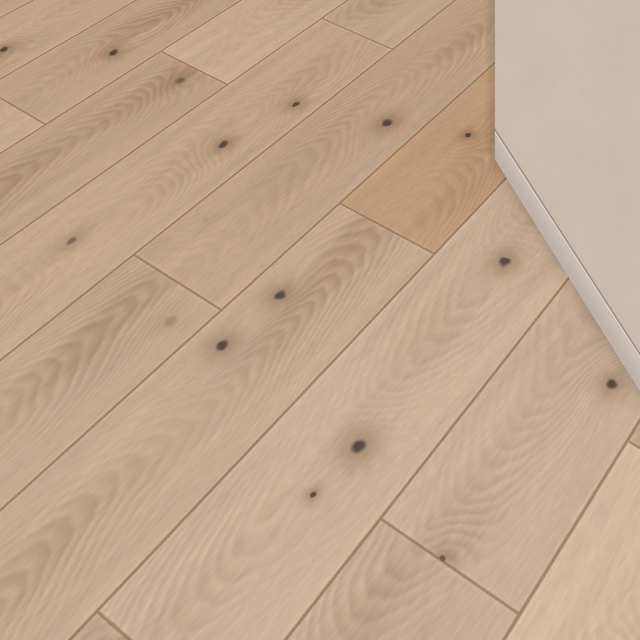
Write a three.js fragment shader that draws this texture.

```glsl
// Pale oak plank floor in perspective, beside a plaster wall with a skirting board.
// Two line pencils give floor coordinates; staggered planks are cut from them and
// each gets hashed tone, cathedral grain from warped parabolas, and scattered knots.
varying vec2 vUv;

vec2 hash2(vec2 p) {
  vec2 q = vec2(dot(p, vec2(127.1, 311.7)), dot(p, vec2(269.5, 183.3)));
  return fract(sin(q) * 43758.545);
}

float corner(vec2 cell, vec2 offset, vec2 f) {
  return dot(hash2(cell + offset) * 2.0 - 1.0, f - offset);
}

float gradientNoise(vec2 p) {
  vec2 i = floor(p), f = fract(p);
  vec2 u = f * f * f * (f * (f * 6.0 - 15.0) + 10.0);
  return mix(mix(corner(i, vec2(0.0), f), corner(i, vec2(1.0, 0.0), f), u.x),
             mix(corner(i, vec2(0.0, 1.0), f), corner(i, vec2(1.0), f), u.x), u.y);
}

// v: position in the plank, in plank widths (x along, y across from the centre)
vec3 oakPlank(vec2 v, vec2 id) {
  vec2 seed = hash2(id + 3.7) * 40.0;
  vec2 trait = hash2(id + 9.1);

  // Knots bend the grain and leave a brown halo around a dark core
  float bend = 0.0, halo = 0.0, core = 0.0;
  for (int i = 0; i < 3; i++) {
    float k = float(i);
    vec2 place = hash2(id * 1.7 + k * 5.3 + 0.4);
    vec2 look = hash2(id * 2.3 + k * 7.9 + 1.6);
    vec2 d = v - vec2(4.4 * (k + place.x) / 3.0, (place.y - 0.5) * 0.65);
    d += 0.025 * gradientNoise(v * 14.0 + seed);
    float r = 0.018 + 0.03 * look.x;
    float dist = length(d * vec2(0.85, 1.0));
    float strength = smoothstep(0.1, 0.6, look.y);
    bend += (0.25 + 0.4 * strength) * exp(-dot(d * vec2(3.2, 6.0), d * vec2(3.2, 6.0)));
    halo += strength * exp(-dist * dist / (r * r * 8.0));
    core += strength * (1.0 - smoothstep(r * 0.45, r * 1.25, dist));
  }

  // Growth rings: nested arches along a wandering heart line
  float heartLine = (trait.x - 0.5) * 0.4 + 0.22 * gradientNoise(vec2(v.x * 0.7, 0.5) + seed);
  float t = v.y - heartLine;
  float field = v.x * (trait.y > 0.5 ? 1.0 : -1.0) + 6.0 * t * t + bend;
  field += 0.45 * gradientNoise(v * vec2(0.9, 2.5) + seed);
  field += 0.07 * gradientNoise(v * vec2(4.0, 11.0) + seed);
  float phase = fract(field * 6.0);
  float ring = smoothstep(0.0, 0.7, phase) * (1.0 - smoothstep(0.7, 1.0, phase));
  float patchy = smoothstep(-0.2, 0.35, gradientNoise(v * vec2(0.6, 1.2) + seed + 11.0));
  float ringStrength = (0.25 + 0.75 * patchy) * exp(-5.0 * t * t);

  // Darker heartwood band, long streaks and fine pores
  float band = 1.0 - smoothstep(0.09, 0.2, abs(t + 0.16 * gradientNoise(v * vec2(1.6, 3.0) + seed)));
  float streak = gradientNoise(v * vec2(0.8, 9.0) + seed + 5.0);
  float pores = gradientNoise(v * vec2(7.0, 48.0) + seed);
  float flecks = gradientNoise(v * vec2(16.0, 36.0) + seed + 21.0);

  vec3 oak = mix(vec3(0.765, 0.655, 0.56), vec3(0.815, 0.715, 0.622), 0.15 + 0.7 * trait.y);
  oak *= 0.965 + 0.065 * trait.x;
  oak *= 1.0 + 0.06 * streak + 0.05 * pores + 0.025 * flecks;
  oak *= 1.0 - vec3(0.075, 0.092, 0.105) * ring * ringStrength;
  oak *= 1.0 - vec3(0.055, 0.067, 0.078) * band * patchy;
  oak = mix(oak, vec3(0.55, 0.44, 0.35), min(0.55 * halo, 0.6));
  return mix(oak, vec3(0.29, 0.25, 0.24), min(0.85 * core, 0.85));
}

vec3 plankFloor(vec2 p) {
  // Each coordinate is a line through a vanishing point over the horizon distance
  float horizon = p.y + 1.145 - 0.0309 * p.x;
  float side = p.y + 1.058 * p.x - 1.1152;
  float across = 6.05 * side / (horizon + 0.07 * side);
  float along = (p.y - 0.627 * p.x - 0.2554) / horizon;

  // Every row is shifted by a constant stagger
  float row = floor(across);
  float run = (along - 0.094 - 0.1945 * (1.0 - row)) / 0.67;
  vec2 id = vec2(floor(run), row);
  vec2 v = vec2(fract(run) * 4.4, fract(across) - 0.5);
  vec3 color = oakPlank(v, id);

  // One plank is warmer than the rest
  float warm = 1.0 - step(0.5, length(id - vec2(-2.0, -1.0)));
  color *= mix(vec3(1.0), vec3(0.965, 0.91, 0.83), warm);

  // Soft light falls off toward the far left
  color *= mix(vec3(0.95, 0.935, 0.915), vec3(1.01, 1.01, 1.02), smoothstep(-0.1, 0.85, p.y + 0.2 * p.x));

  // Bevelled joints: dark gap with a faint light edge
  float sideGap = 0.5 - abs(v.y);
  float endGap = min(v.x, 4.4 - v.x);
  float gap = max(1.0 - smoothstep(0.003, 0.016, sideGap), 0.9 - 0.9 * smoothstep(0.003, 0.014, endGap));
  color *= 1.0 + 0.025 * (1.0 - smoothstep(0.015, 0.04, min(sideGap, endGap)));
  return mix(color, vec3(0.52, 0.41, 0.325), 0.68 * gap);
}

void main() {
  vec2 p = vec2(vUv.x, 1.0 - vUv.y);
  float base = 0.2513 + 1.6 * (p.x - 0.7747) - p.y;
  float groove = 0.2044 + 1.55 * (p.x - 0.7747) - p.y;

  // Plaster with faint mottling, above a cooler skirting board
  float mottling = gradientNoise(p * 14.0) + 0.6 * gradientNoise(p * 60.0) + 0.5 * gradientNoise(p * 150.0);
  vec3 plaster = vec3(0.785, 0.735, 0.675) * (1.0 + 0.018 * mottling);
  vec3 skirting = mix(vec3(0.735, 0.69, 0.655), vec3(0.785, 0.745, 0.71), smoothstep(0.0, 0.05, base));
  vec3 wall = mix(skirting, plaster, smoothstep(-0.001, 0.002, groove));
  wall = mix(wall, vec3(0.86, 0.83, 0.79), 0.8 * (1.0 - smoothstep(0.001, 0.004, abs(groove + 0.004))));
  wall = mix(wall, vec3(0.56, 0.51, 0.46), 0.75 * (1.0 - smoothstep(0.001, 0.0035, abs(groove))));

  // Contact shadow where the floor meets the wall
  float besideWall = smoothstep(0.755, 0.775, p.x);
  vec3 ground = plankFloor(p) * (1.0 - 0.13 * besideWall * exp(min(base, 0.0) * 45.0));
  float wallMask = smoothstep(0.772, 0.7745, p.x) * smoothstep(-0.0015, 0.0015, base);
  gl_FragColor = vec4(mix(ground, wall, wallMask), 1.0);
}
```
